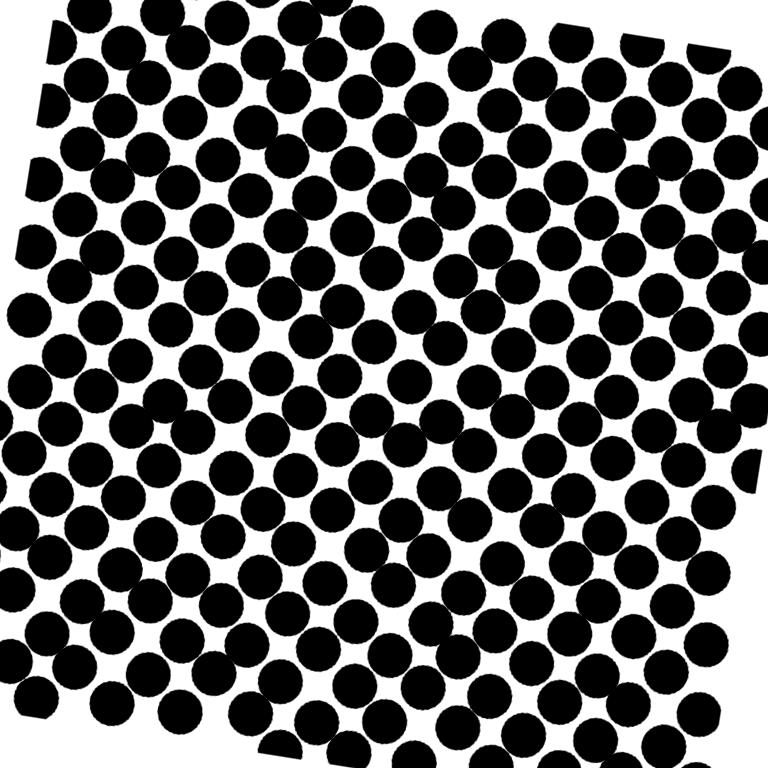
Give the GLSL for this pattern, as a three.js fragment shader.

```glsl
// Tilted square sheet of black, slightly scattered dots on white
varying vec2 vUv;

const float SHEET_TILT = 0.1571;                  // clockwise, radians
const float LATTICE_ANGLE = 0.7138;               // counterclockwise, radians
const vec2 LATTICE_ORIGIN = vec2(0.0757, -0.0418); // from canvas centre
const float SPACING = 0.06383;
const float DOT_RADIUS = 0.0292;
const float SCATTER = 0.165;                      // share of the spacing
const float ROUGHNESS = 0.0004;
const float SOFTNESS = 0.0013;
const vec3 INK = vec3(0.0);
const vec3 PAPER = vec3(1.0);

vec2 rotate(vec2 p, float angle) {
  float c = cos(angle), s = sin(angle);
  return vec2(c * p.x - s * p.y, s * p.x + c * p.y);
}

vec2 hash2(vec2 cell) {
  vec2 k = vec2(dot(cell, vec2(127.1, 311.7)), dot(cell, vec2(269.5, 183.3)));
  return fract(sin(k) * 43758.5453);
}

float squareDistance(vec2 p, float halfSide) {
  vec2 d = abs(p) - halfSide;
  return max(d.x, d.y);
}

// Layered sines that fray the dot outlines
float fray(vec2 p) {
  float a = sin(p.x * 930.0 + 2.0 * sin(p.y * 410.0));
  float b = sin(p.y * 870.0 + 2.0 * sin(p.x * 470.0));
  return 0.5 * (a + b);
}

// Distance to the nearest dot whose centre lies on the sheet
float dotsDistance(vec2 p, float radius, float scatter) {
  vec2 home = floor(rotate(p - LATTICE_ORIGIN, -LATTICE_ANGLE) / SPACING + 0.5);
  float nearest = 1.0;
  for (int j = -1; j <= 1; j++) {
    for (int i = -1; i <= 1; i++) {
      vec2 cell = home + vec2(float(i), float(j));
      vec2 site = cell + scatter * (hash2(cell) - 0.5);
      vec2 centre = LATTICE_ORIGIN + rotate(site * SPACING, LATTICE_ANGLE);
      if (squareDistance(rotate(centre, SHEET_TILT), 0.5) < 0.0) {
        nearest = min(nearest, length(p - centre) - radius);
      }
    }
  }
  return nearest;
}

void main() {
  vec2 p = vUv - 0.5;
  float dots = dotsDistance(p, DOT_RADIUS, SCATTER) + ROUGHNESS * fray(p);

  // Trim the dots at the sheet border
  float shape = max(dots, squareDistance(rotate(p, SHEET_TILT), 0.5));
  float paper = smoothstep(-SOFTNESS, SOFTNESS, shape);
  gl_FragColor = vec4(mix(INK, PAPER, paper), 1.0);
}
```
